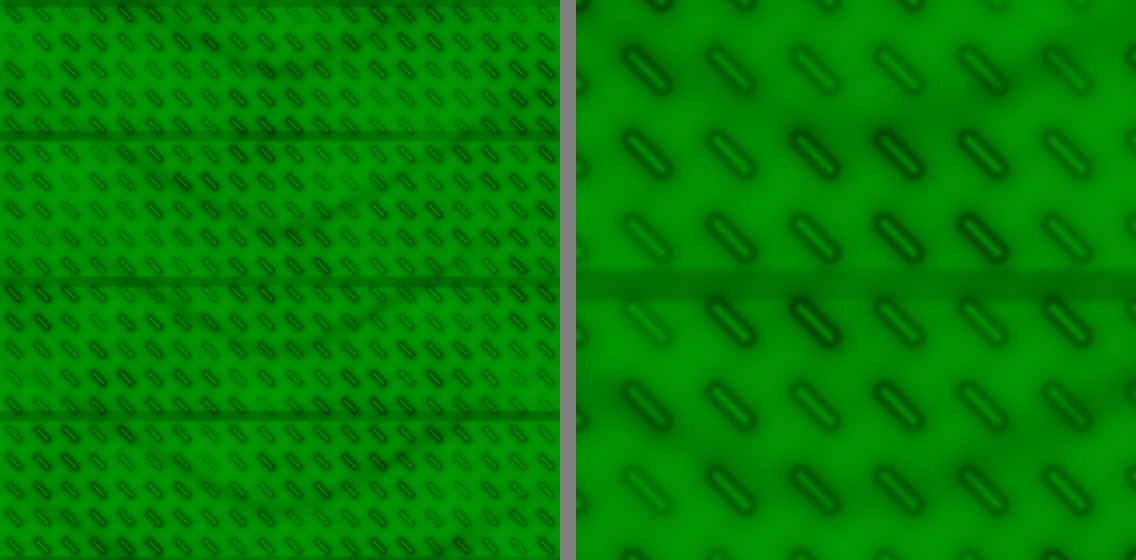
Left: the whole. Right: its middle third, enlarged.
This texture is drawn by a WebGL 1 fragment shader. Its source:

```glsl
precision highp float;
// Green embossed sheet: a 20 by 20 grid of slanted capsule studs, crossed by
// four worn horizontal seams and four sagging folds. Studs are segment distance
// fields; wear comes from layered sines and cellular noise, all tiling.
uniform vec2 u_resolution;

const float TAU = 6.2831853;
const float STUDS = 20.0;                  // repeats across and down
const vec2  STUD_CENTRE = vec2(0.515, 0.495); // within a cell
const vec2  STUD_AXIS = vec2(0.17, -0.17); // half segment, in cells
const float STUD_RADIUS = 0.105;
const float RIM_WIDTH = 0.055;
const float RIM_DEPTH = 0.068;
const float CONTACT_WIDTH = 0.075;         // tight shadow
const float CONTACT_DEPTH = 0.075;
const float HALO_WIDTH = 0.24;             // wide shadow
const float HALO_DEPTH = 0.060;
const float GLINT_WIDTH = 0.035;
const float GLINT = 0.085;
const float BASE_GREEN = 0.592;
const float CLOUD_DEPTH = 0.018;
const float SEAM_HALF = 0.010;             // canvas units
const float SEAM_DEPTH = 0.22;
const float FOLD_WIDTH = 0.016;
const float FOLD_SLOPE = 0.62;
const float FOLD_ROUND = 0.065;
const float FOLD_DEPTH = 0.15;
const float GRAIN_CELLS = 80.0;

vec2 hash2(vec2 p) {
  vec2 q = vec2(dot(p, vec2(127.1, 311.7)), dot(p, vec2(269.5, 183.3)));
  return fract(sin(q) * 43758.55);
}

// Distance to the nearest jittered point; repeats every `period` cells.
float cellular(vec2 p, float period) {
  vec2 cell = floor(p);
  vec2 local = p - cell;
  float nearest = 2.0;
  for (int j = -1; j <= 1; j++) {
    for (int i = -1; i <= 1; i++) {
      vec2 o = vec2(float(i), float(j));
      vec2 point = o + hash2(mod(cell + o, period));
      nearest = min(nearest, length(point - local));
    }
  }
  return nearest;
}

// Smooth drifting tone, about -1 to 1; whole frequencies keep it seamless.
float cloud(vec2 p) {
  vec2 a = p * TAU;
  float s = sin(a.x * 2.0 + a.y + 1.3 + 1.2 * sin(a.y * 2.0 + 0.6));
  s += 0.8 * sin(a.y * 3.0 - a.x * 2.0 + 2.1 + sin(a.x * 3.0));
  s += 0.6 * sin(a.x * 5.0 + a.y * 4.0 + 4.0 + 1.4 * sin(a.y * 3.0 + a.x));
  return s / 2.0;
}

float segmentDistance(vec2 p, vec2 halfAxis) {
  float t = clamp(dot(p, halfAxis) / dot(halfAxis, halfAxis), -1.0, 1.0);
  return length(p - halfAxis * t);
}

float bell(float x) { return exp(-x * x); }

float wrapped(float x) { return fract(x + 0.5) - 0.5; }

// Change of green from the nearby studs; their shadows overlap and add up.
float studRelief(vec2 uv, float tone) {
  vec2 cell = floor(uv * STUDS);
  vec2 local = uv * STUDS - cell - STUD_CENTRE;
  float relief = 0.0;
  for (int j = -1; j <= 1; j++) {
    for (int i = -1; i <= 1; i++) {
      vec2 o = vec2(float(i), float(j));
      float wear = hash2(mod(cell + o, STUDS) + 7.0).x;
      float strength = clamp(0.70 + 0.55 * wear - 0.28 * tone, 0.45, 1.35);
      float axisDistance = segmentDistance(local - o, STUD_AXIS);
      float d = axisDistance - STUD_RADIUS;
      float outside = max(d, 0.0);
      float shade = RIM_DEPTH * bell(d / RIM_WIDTH)
                  + CONTACT_DEPTH * exp(-outside / CONTACT_WIDTH)
                  + HALO_DEPTH * bell(outside / HALO_WIDTH);
      relief += strength * (GLINT * bell(axisDistance / GLINT_WIDTH) - shade);
    }
  }
  return relief;
}

void main() {
  vec2 uv = gl_FragCoord.xy / u_resolution;
  float tone = cloud(uv);
  float grain = cellular(uv * GRAIN_CELLS, GRAIN_CELLS) - 0.5;
  float green = BASE_GREEN + CLOUD_DEPTH * tone + 0.006 * grain;
  green += studRelief(uv, tone);

  // Seams and folds, in alternating spacing.
  float seam = 0.0;
  float fold = 0.0;
  float dx = uv.x - 0.5;
  float sag = FOLD_SLOPE * (sqrt(dx * dx + FOLD_ROUND * FOLD_ROUND) - FOLD_ROUND);
  for (int i = 0; i < 4; i++) {
    float row = float(i);
    float odd = mod(row, 2.0);
    float seamY = row * 0.25 + mix(-0.0035, 0.007, odd);
    float seamGap = abs(wrapped(uv.y - seamY)) + 0.002 * grain;
    float seamWear = 0.85 + 0.2 * sin(TAU * (uv.x * 2.0 + row * 0.37))
                   + 0.1 * sin(TAU * (uv.x * 5.0 + row * 0.61));
    float band = 1.0 - smoothstep(SEAM_HALF * 0.5, SEAM_HALF * 1.4, seamGap);
    seam += seamWear * (band + 0.15 * bell(seamGap / 0.022));

    float foldY = row * 0.25 + mix(0.088, 0.121, odd) + sag;
    float foldGap = wrapped(uv.y - foldY) + 0.003 * grain;
    float foldWear = 0.85 + 0.2 * sin(TAU * (uv.x * 3.0 + row * 0.29));
    fold += foldWear * bell(foldGap / FOLD_WIDTH);
  }
  fold *= 1.0 - 0.6 * smoothstep(0.2, 0.5, abs(dx));
  green *= (1.0 - SEAM_DEPTH * seam) * (1.0 - FOLD_DEPTH * fold);

  gl_FragColor = vec4(0.0, clamp(green, 0.0, 0.61), 0.0, 1.0);
}
```
